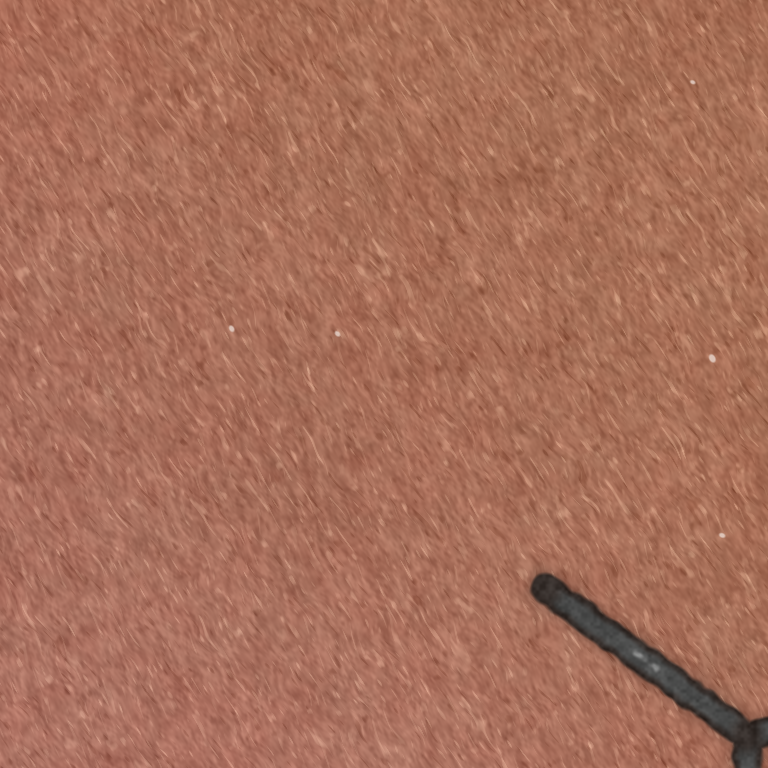
Give the GLSL for this texture, as a Shadertoy shader.

```glsl
// Short-napped, terracotta suede with fine slanted fibres and a few pale specks.
// Stretched value noise makes the nap; broad gradients tint it; capsule
// distances draw the dark forked rod that enters at the lower right.

#define NAP_DIR    vec2(0.454, -0.891)
#define NAP_SCALE  vec2(205.0, 68.0)
#define CONTRAST   0.27
#define HAIR_LIGHT 0.11
#define MOTTLE     0.040
#define SPECK_GRID 6.0
#define SPECK_ODDS 0.24
#define ROD_RADIUS 0.0190
#define CLOTH      vec3(0.656, 0.435, 0.358)
#define ROD_GREY   vec3(0.290, 0.292, 0.290)
#define ROD_DARK   vec3(0.195, 0.160, 0.145)

float hash(vec2 p) {
    return fract(sin(dot(p, vec2(127.1, 311.7))) * 43758.5453);
}

float noise(vec2 p) {
    vec2 i = floor(p), f = fract(p);
    f = f * f * (3.0 - 2.0 * f);
    return mix(mix(hash(i), hash(i + vec2(1, 0)), f.x),
               mix(hash(i + vec2(0, 1)), hash(i + vec2(1, 1)), f.x), f.y);
}

// Coordinates across and along the nap, turned by a small extra angle.
vec2 napCoords(vec2 p, float turn) {
    vec2 along = mat2(cos(turn), sin(turn), -sin(turn), cos(turn)) * NAP_DIR;
    return vec2(dot(p, vec2(-along.y, along.x)), dot(p, along));
}

// Distance to a segment in x, position along it in y.
vec2 segment(vec2 p, vec2 a, vec2 b) {
    vec2 ab = b - a;
    float t = clamp(dot(p - a, ab) / dot(ab, ab), 0.0, 1.0);
    return vec2(length(p - a - ab * t), t);
}

// Fibres of several widths, gently bent and crossed, with a fine grain.
float napTone(vec2 p) {
    float tone = 0.32 * noise(napCoords(p, 0.0) * NAP_SCALE);
    tone += 0.28 * noise(napCoords(p, 0.16) * NAP_SCALE * 1.45 + 31.0);
    tone += 0.16 * noise(napCoords(p, -0.18) * NAP_SCALE * 0.5 + 57.0);
    tone += 0.24 * noise(napCoords(p, 0.05) * NAP_SCALE * vec2(1.7, 2.6) + 83.0);
    return tone - 0.5;
}

// Sparse, thin, separate hairs: 1 on a hair, 0 between.
float hairs(vec2 p, float turn, float shift) {
    float strand = noise(napCoords(p, turn) * NAP_SCALE * vec2(1.25, 0.75) + shift);
    return smoothstep(0.76, 0.94, strand);
}

vec3 cloth(vec2 p) {
    vec2 bend = vec2(noise(p * 30.0), noise(p * 30.0 + 70.0)) - 0.5;
    vec2 q = p + 0.007 * bend;
    vec3 col = CLOTH + CONTRAST * napTone(q) * vec3(1.0, 0.95, 0.88);

    // Bright hair tips and the darker gaps between hairs
    float light = hairs(q, 0.10, 140.0) + 0.6 * hairs(q, -0.12, 190.0);
    col += HAIR_LIGHT * (light - 0.05) * vec3(0.85, 0.95, 0.85);
    col -= 0.065 * hairs(q, 0.22, 230.0);

    // Soft patches of light and of red against ochre
    float patches = 0.5 * noise(p * 9.0 + 5.0) + 0.5 * noise(p * 34.0 + 11.0) - 0.5;
    float hue = 0.4 * noise(p * 13.0 + 40.0) + 0.6 * noise(p * 50.0 + 90.0) - 0.5;
    col += MOTTLE * patches + MOTTLE * hue * vec3(0.2, -0.6, -0.5);

    // Pink at the left and bottom, ochre at the upper right
    col += mix(vec3(0.004, -0.001, 0.014), vec3(0.000, 0.002, -0.018),
               smoothstep(0.0, 1.7, p.x + p.y));
    col += vec3(0.014, 0.010, 0.012) * smoothstep(0.3, 0.0, p.y);
    col += vec3(0.008, -0.012, -0.008) * smoothstep(0.45, 0.0, length(p - vec2(0.0, 1.0)));
    return col;
}

// Sparse pale specks, one at most in each grid cell.
float specks(vec2 p, float px) {
    vec2 cell = floor(p * SPECK_GRID);
    vec2 spot = 0.15 + 0.7 * vec2(hash(cell + 3.1), hash(cell + 8.7));
    vec2 q = napCoords(p - (cell + spot) / SPECK_GRID, 0.9 * hash(cell + 2.3));
    float radius = mix(0.0020, 0.0042, hash(cell + 5.9));
    float d = length(q * vec2(1.0, 0.7)) - radius;
    return step(hash(cell + 17.0), SPECK_ODDS) * (1.0 - smoothstep(-px, px, d));
}

// Lays the rod with its soft shadow over the cloth.
vec3 addRod(vec3 col, vec2 p, float px) {
    vec2 tip = vec2(0.711, 0.234), joint = vec2(0.972, 0.042);
    vec2 stem = segment(p, tip, joint);
    float forks = min(segment(p, joint, vec2(0.976, -0.05)).x,
                      segment(p, joint, vec2(1.03, 0.052)).x);
    float wobble = 0.005 * (noise(p * 70.0) - 0.5);
    float d = min(stem.x, forks) - ROD_RADIUS + wobble;
    col *= 1.0 - 0.20 * exp(-max(d, 0.0) * 150.0);

    // Grey ridge, dark rims, dark tip and joint
    float ridge = smoothstep(-0.002, -0.012, d);
    float ends = smoothstep(0.032, 0.010, min(length(p - tip), length(p - joint)));
    vec3 rod = mix(ROD_DARK, ROD_GREY, ridge * (1.0 - 0.85 * ends));
    rod += 0.08 * (noise(p * 110.0) - 0.5) + 0.06 * (noise(p * 240.0) - 0.5);

    // Worn scratch near the middle of the stem
    float scratch = segment(p, vec2(0.828, 0.150), vec2(0.855, 0.130)).x;
    rod += 0.28 * smoothstep(0.007, 0.001, scratch) * noise(p * 150.0 + 9.0);
    return mix(rod, col, smoothstep(-0.0015 - px, 0.0015 + px, d));
}

void mainImage(out vec4 fragColor, in vec2 fragCoord) {
    vec2 p = fragCoord / iResolution.y;
    float px = 1.0 / iResolution.y;
    vec3 col = cloth(p);
    col = mix(col, vec3(0.90, 0.82, 0.78), 0.85 * specks(p, px));
    fragColor = vec4(addRod(col, p, px), 1.0);
}
```
